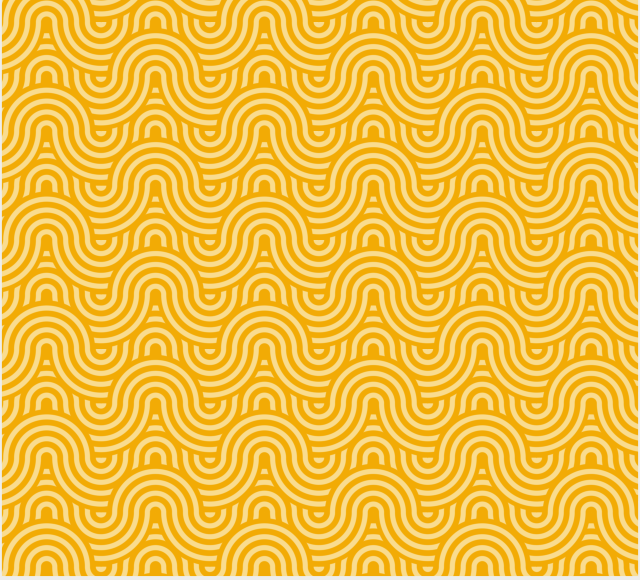
A Shadertoy shader for this pattern:

```glsl
// Interlaced golden waves: rows of concentric arches that swing into bowls.
// Each strip between two rows holds bowls hanging from its top and arches
// rising from its bottom; every second arch lies over the bowls.

const float PITCHES_ACROSS = 58.76;       // stripe pitches in the canvas width
const float COLUMN = 10.0;                // arch spacing, in pitches
const float ROW = 5.0;                    // row spacing, in pitches
const vec2 FIRST_ARCH = vec2(4.28, 1.22); // centre of the lowest left arch
const vec3 GOLD = vec3(0.95, 0.67, 0.02);
const vec3 CREAM = vec3(0.975, 0.862, 0.56);
const vec3 PAPER = vec3(0.93, 0.93, 0.92);

// Concentric rings one pitch apart, with centre lines at phase, 1 + phase, ...
float rings(float radius, float phase, float outer, float soft) {
    float edge = abs(fract(radius - phase + 0.5) - 0.5) - 0.235;
    return (1.0 - smoothstep(-soft, soft, edge)) * step(radius, outer);
}

// Cream coverage at p, measured in pitches from the first arch centre.
float waves(vec2 p, float soft) {
    float row = floor(p.y / ROW);
    float column = floor(p.x / COLUMN + 0.5);
    float height = p.y - row * ROW;

    float archRadius = length(vec2(p.x - column * COLUMN, height));
    float bowlRadius = length(vec2(mod(p.x, COLUMN) - 0.5 * COLUMN, ROW - height));
    float arch = rings(archRadius, 0.75, 4.25, soft);
    float bowl = rings(bowlRadius, 0.25, 4.7, soft);

    // Front arches cover the bowls, which cover the remaining arches.
    float front = 1.0 - mod(row + column, 2.0);
    float onTop = front * (1.0 - smoothstep(-soft, soft, archRadius - 4.45));
    float inBowl = 1.0 - smoothstep(-soft, soft, bowlRadius - 4.88);
    return mix(mix(arch, bowl, inBowl), arch, onTop);
}

// Average over a small grid, so that the seams between strips are smooth too.
float smoothWaves(vec2 p, float pixel) {
    const int GRID = 3;
    float sum = 0.0;
    for (int i = 0; i < GRID * GRID; i++) {
        vec2 cell = vec2(i % GRID, i / GRID) + 0.5;
        vec2 offset = cell / float(GRID) - 0.5;
        sum += waves(p + offset * pixel, 0.5 * pixel);
    }
    return sum / float(GRID * GRID);
}

// Thin bare margin along the left, right and bottom edges.
float margin(vec2 uv, float top, float pixel) {
    float side = min(uv.x, 1.0 - uv.x) - 0.0028;
    float inside = min(side, uv.y - top);
    return 1.0 - smoothstep(-0.5 * pixel, 0.5 * pixel, inside);
}

void mainImage(out vec4 fragColor, in vec2 fragCoord) {
    float pixel = 1.0 / iResolution.x;
    vec2 uv = fragCoord * pixel;
    vec2 p = uv * PITCHES_ACROSS - FIRST_ARCH;

    vec3 color = mix(GOLD, CREAM, smoothWaves(p, pixel * PITCHES_ACROSS));
    color = mix(color, PAPER, margin(uv, 0.006, pixel));
    fragColor = vec4(color, 1.0);
}
```
